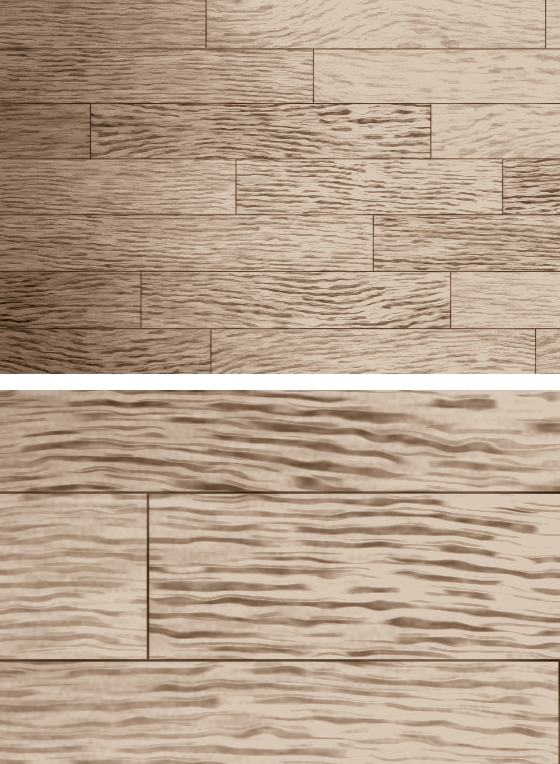
Top, the full canvas; bottom, a detail of the centre.
A WebGL 2 fragment shader for this texture:

```glsl
#version 300 es
precision highp float;
// Oak strip flooring: seven courses of staggered boards under side lighting.
// Each board bends a ring field with noise, then breaks the rings into pores;
// fibres, specks and dark seams are laid over a brown-to-cream ramp.
uniform vec2 u_resolution;
out vec4 outColor;

const float TAU = 6.28319;
const float COURSE_HEIGHT = 0.15;
const vec3 DARK_OAK = vec3(0.30, 0.22, 0.15);
const vec3 PALE_OAK = vec3(0.83, 0.76, 0.69);
const vec3 WARMTH = vec3(0.0, 0.12, 0.18);

// Per course, from the top: two end joints, then values for up to three boards.
const vec2 JOINTS[7] = vec2[7](
  vec2(0.551, 1.459), vec2(0.838, 9.0), vec2(0.242, 1.152), vec2(0.631, 1.344),
  vec2(0.998, 9.0), vec2(0.377, 1.205), vec2(0.564, 1.432));
const vec3 TONE[7] = vec3[7](
  vec3(0.04, 0.05, 0.04), vec3(0.03, 0.06, 0.0), vec3(-0.06, 0.02, 0.03),
  vec3(0.13, 0.07, -0.06), vec3(0.09, -0.05, 0.0), vec3(0.0, 0.03, 0.03),
  vec3(0.0, 0.01, -0.04));
const vec3 INK[7] = vec3[7](
  vec3(0.34, 0.25, 0.2), vec3(0.42, 0.22, 0.0), vec3(0.32, 0.62, 0.26),
  vec3(0.34, 0.58, 0.7), vec3(0.44, 0.58, 0.0), vec3(0.54, 0.56, 0.26),
  vec3(0.56, 0.38, 0.36));
const vec3 WAVE[7] = vec3[7](
  vec3(0.8, 4.2, 2.0), vec3(0.8, 4.2, 0.0), vec3(1.5, 2.6, 4.6),
  vec3(0.6, 0.7, 1.2), vec3(0.8, 1.6, 0.0), vec3(2.0, 3.2, 2.0),
  vec3(4.2, 4.8, 4.0));

float hash(vec2 p) {
  vec3 q = fract(p.xyx * vec3(0.1031, 0.1030, 0.0973));
  q += dot(q, q.yzx + 33.33);
  return fract((q.x + q.y) * q.z);
}

float noise(vec2 p) {
  vec2 cell = floor(p), f = fract(p);
  f = f * f * (3.0 - 2.0 * f);
  return mix(mix(hash(cell), hash(cell + vec2(1, 0)), f.x),
             mix(hash(cell + vec2(0, 1)), hash(cell + vec2(1, 1)), f.x), f.y);
}

// Growth rings, counted in cycles; a larger wave opens them into arches.
float ringField(vec2 p, float wave, float seed) {
  float density = mix(84.0, 46.0, wave / 5.0);
  float tilt = (hash(vec2(seed, 7.0)) - 0.5) * 0.12;
  float bend = noise(p * vec2(2.4, 6.0) + seed * 13.7);
  float ripple = noise(p * vec2(9.0, 18.0) + seed * 5.1);
  float jitter = noise(p * vec2(45.0, 120.0) + seed * 8.3);
  return (p.y + tilt * p.x) * density + wave * 1.6 * bend
       + 0.8 * ripple + 0.35 * jitter;
}

// Dark ring lines, broken along their length into short pores.
float poreInk(vec2 p, float wave, float seed) {
  float field = ringField(p, wave, seed);
  float ring = 0.5 + 0.5 * cos(TAU * field);
  float hairs = 0.5 + 0.5 * cos(TAU * (2.0 * field + 0.3));
  float pores = noise(vec2(p.x * 24.0 + seed * 3.0, field * 1.7));
  float gaps = noise(vec2(p.x * 38.0 + seed * 6.0, field * 3.1));
  float flecks = noise(vec2(p.x * 80.0, p.y * 240.0 + seed));
  float patches = noise(p * vec2(4.0, 14.0) + seed * 2.3);
  float lines = smoothstep(0.4, 0.9, ring) * smoothstep(0.25, 0.55, pores);
  float fine = 0.5 * smoothstep(0.4, 0.9, hairs) * smoothstep(0.35, 0.65, gaps);
  return max(lines, fine) * (0.5 + 0.6 * flecks) * (0.6 + 0.75 * patches);
}

// Fine lengthwise streaks plus a little speckle, centred on zero.
float fibres(vec2 p, float seed) {
  float fine = noise(p * vec2(28.0, 250.0) + seed * 9.0) - 0.5;
  float broad = noise(p * vec2(6.0, 70.0) + seed * 4.0) - 0.5;
  float speck = noise(p * 300.0 + seed) - 0.5;
  return 0.19 * fine + 0.12 * broad + 0.09 * speck;
}

float seamLine(float dist, float halfWidth, float blur) {
  return 1.0 - smoothstep(halfWidth - blur, halfWidth + blur, dist);
}

vec3 oakRamp(float t) {
  return mix(DARK_OAK, PALE_OAK, t) - WARMTH * max(t * (1.0 - t), 0.0);
}

void main() {
  vec2 p = gl_FragCoord.xy / u_resolution.y;
  float pixel = 1.0 / u_resolution.y;

  // Courses grow slightly taller towards the bottom.
  float down = 1.0 - p.y;
  float course = 0.095 + 6.951 * down - 0.264 * down * down;
  int row = clamp(int(course), 0, 6);
  vec2 joints = JOINTS[row];
  int board = int(step(joints.x, p.x) + step(joints.y, p.x));
  float seed = float(row * 3 + board) + 1.0;

  // Side light, board tone and grain.
  float light = mix(0.43, 1.01, smoothstep(-0.15, 1.0, p.x));
  light -= 0.10 * (1.0 - smoothstep(0.0, 0.5, length(p * vec2(1.0, 0.8))));
  float tone = light + TONE[row][board];
  tone += 0.08 * (noise(p * vec2(2.5, 9.0) + seed * 6.0) - 0.5);
  tone += fibres(p, seed);
  tone -= INK[row][board] * poreInk(p, WAVE[row][board], seed);

  // Seams with a faint soft shadow and uneven darkness.
  float edge = abs(course - floor(course + 0.5)) * COURSE_HEIGHT;
  float joint = min(abs(p.x - joints.x), abs(p.x - joints.y));
  float wear = 0.55 + 0.45 * noise(p * vec2(14.0, 14.0));
  float blur = 0.7 * pixel;
  float seam = max(seamLine(edge, 0.0011, blur), seamLine(joint, 0.0011, blur));
  tone -= 0.07 * exp(-min(edge, joint) / 0.003);
  tone = mix(min(tone, 1.04), -0.25, seam * wear);

  outColor = vec4(oakRamp(max(tone, -0.3)), 1.0);
}
```
